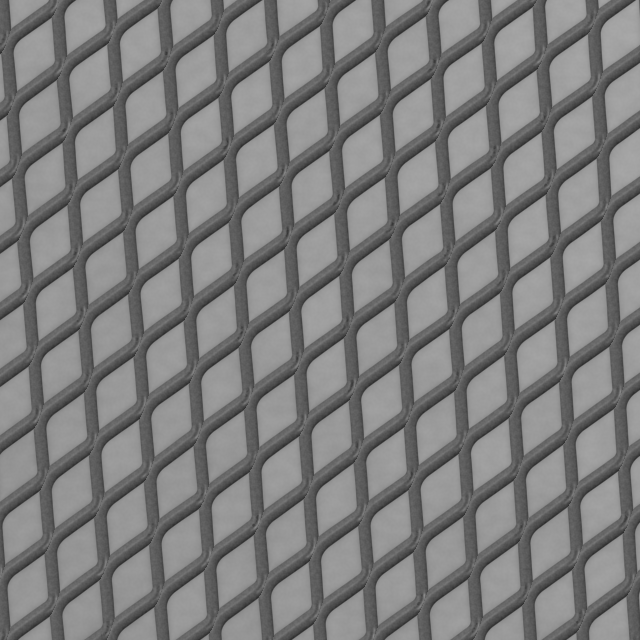
Reproduce this texture procedurally as a Shadertoy shader.

```glsl
// Expanded metal mesh in grey over a pale, faintly mottled sheet.
// A skewed lattice of joints; at each joint two rounded bends touch back to back,
// and their signed distance gives both the outline and the rounded shading.

// Lattice, in canvas units
const vec2  JOINT = vec2(0.4596, 0.5326);    // one joint of the lattice
const vec2  STEEP = vec2(-0.00768, 0.0977);  // step along the steep strands
const vec2  SLANT = vec2(0.0785, 0.0561);    // step along the slanted strands
const float KEYSTONE = 0.02;                 // change of lean across the canvas
const float WOBBLE = 0.0011;                 // unevenness of the strands

// Strand shape
const float STEEP_HALF = 0.0097;
const float SLANT_HALF = 0.0112;
const float UPPER_RADIUS = 0.023;   // bend on the upper left of a joint
const float LOWER_RADIUS = 0.040;   // bend on the lower right of a joint
const float SOFTNESS = 0.0013;

// Greys and light
const float SHEET = 0.612;
const float METAL = 0.355;
const float SHADOW = 0.07;
const float GLINT = 0.15;
const vec2  LIGHT = vec2(-0.25, 0.95);

struct Strand {
    float side;       // signed distance from the centre line
    float halfWidth;
    float curve;      // 1 at the bend, 0 on the straight parts
    vec2  normal;     // direction in which side grows
    bool  inReach;
};

vec2 hash2(vec2 p) {
    vec3 q = fract(vec3(p.xyx) * vec3(0.1031, 0.1030, 0.0973));
    q += dot(q, q.yzx + 33.33);
    return fract((q.xx + q.yz) * q.zy);
}

float cornerNoise(vec2 cell, vec2 f, vec2 corner) {
    float angle = 6.2832 * hash2(cell + corner).x;
    return dot(vec2(cos(angle), sin(angle)), f - corner);
}

float gradientNoise(vec2 p) {
    vec2 cell = floor(p), f = fract(p);
    vec2 w = f * f * f * (f * (f * 6.0 - 15.0) + 10.0);
    float low = mix(cornerNoise(cell, f, vec2(0)), cornerNoise(cell, f, vec2(1, 0)), w.x);
    float high = mix(cornerNoise(cell, f, vec2(0, 1)), cornerNoise(cell, f, vec2(1)), w.x);
    return mix(low, high, w.y);
}

// Half a steep strand and half a slanted one, joined by an arc near the origin
Strand bentStrand(vec2 p, float radius) {
    vec2 u = normalize(STEEP), v = -normalize(SLANT);
    float c = dot(u, v);
    float sinHalf = sqrt((1.0 - c) / 2.0);
    float arcReach = radius * sqrt((1.0 + c) / (1.0 - c));
    float tu = dot(p, u), tv = dot(p, v), far = max(tu, tv);

    Strand s;
    if (far < arcReach) {
        vec2 toCentre = normalize(u + v) * radius / sinHalf - p;
        s.side = radius - length(toCentre);
        s.normal = toCentre / max(length(toCentre), 1e-5);
    } else {
        s.normal = tu > tv ? normalize(v - u * c) : normalize(u - v * c);
        s.side = dot(p, s.normal);
    }
    s.halfWidth = mix(STEEP_HALF, SLANT_HALF, smoothstep(-arcReach, arcReach, tv - tu));
    s.curve = 1.0 - smoothstep(arcReach * 0.6, arcReach * 1.7, far);
    s.inReach = max(tu - 0.5 * length(STEEP), tv - 0.5 * length(SLANT)) < 0.0005;
    return s;
}

float shadeStrand(Strand s, float upper, vec2 wear, vec2 p) {
    float across = clamp(s.side / s.halfWidth, -1.0, 1.0);
    float facing = dot(s.normal, LIGHT) * across;
    float grey = METAL + 0.12 * facing - 0.10 * pow(abs(across), 4.0);
    // Pale ridge along the lit side
    grey += 0.06 * exp(-pow((facing - 0.25) / 0.16, 2.0));
    // Worn streak and dark flecks on the upper bends
    float patchy = gradientNoise(p * 150.0);
    float streak = exp(-pow((across + 0.32) / 0.2, 2.0));
    float core = exp(-pow((across - 0.15) / 0.3, 2.0));
    grey += upper * s.curve * streak * GLINT * (0.45 + 0.55 * wear.x + 0.7 * patchy);
    grey -= upper * s.curve * core * (0.05 + 0.12 * wear.y * smoothstep(-0.1, 0.3, patchy));
    return grey + 0.035 * patchy + 0.03 * gradientNoise(p * 330.0);
}

void mainImage(out vec4 fragColor, in vec2 fragCoord) {
    vec2 uv = fragCoord / iResolution.xy;
    vec2 p = uv - JOINT;
    p.x -= KEYSTONE * p.x * p.y;
    p += WOBBLE * vec2(gradientNoise(uv * 14.0), gradientNoise(uv * 14.0 + 40.0));

    // Nearest strand among the surrounding joints
    vec2 home = round(inverse(mat2(SLANT, STEEP)) * p);
    float gap = 1.0, best = 1.0, metal = METAL;
    for (int k = 0; k < 18; k++) {
        int n = k / 2;
        vec2 id = home + vec2(n % 3 - 1, n / 3 - 1);
        float upper = float(k % 2);
        float turn = 2.0 * upper - 1.0;
        vec2 local = p - id.x * SLANT - id.y * STEEP;
        Strand s = bentStrand(turn * local, mix(LOWER_RADIUS, UPPER_RADIUS, upper));
        if (!s.inReach) continue;
        s.normal *= turn;
        float edge = abs(s.side) - s.halfWidth;
        gap = min(gap, edge);
        float rank = edge - 0.001 * upper * s.curve;
        if (rank < best) {
            best = rank;
            metal = shadeStrand(s, upper, hash2(id + 71.0), uv);
        }
    }

    // Sheet behind the mesh, with mottling and contact shadow
    float sheet = SHEET + 0.03 * (uv.x + uv.y - 1.0);
    sheet += 0.025 * gradientNoise(uv * 9.0) + 0.022 * gradientNoise(uv * vec2(45.0, 60.0));
    sheet += 0.012 * gradientNoise(uv * 210.0);
    sheet -= SHADOW * exp(-max(gap, 0.0) / 0.004);

    float soft = max(SOFTNESS, 0.75 / iResolution.y);
    float cover = 1.0 - smoothstep(-soft, soft, gap);
    fragColor = vec4(vec3(mix(sheet, metal, cover)), 1.0);
}
```
